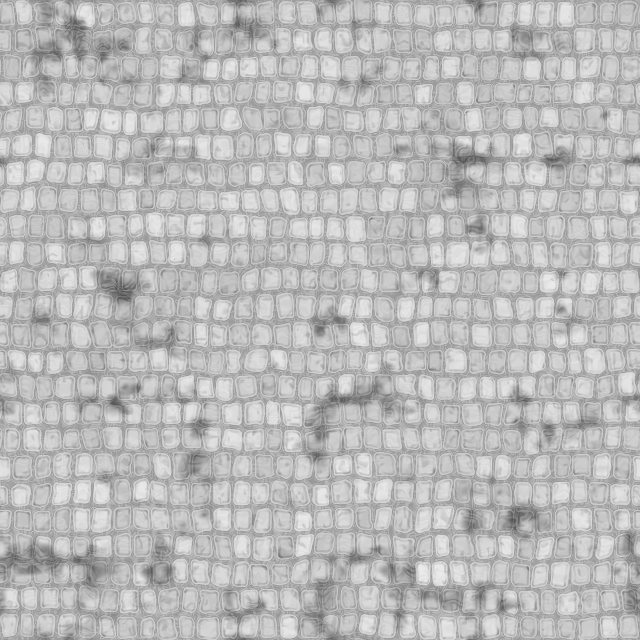
Give the GLSL for this texture, as a WebGL 1 fragment shader.

```glsl
precision highp float;
// Grey mosaic of 32 by 24 small rounded tiles in wavy, randomly shifted rows.
// Each tile is a warped rounded-box distance with a pale outline, a smudged
// rim and a wrinkled face; wrapping noise adds fibrous grout and dark stains.

uniform vec2 u_resolution;

const vec2 GRID = vec2(32.0, 24.0);
const vec2 CELL = vec2(0.75, 1.0);   // cell size in row heights
const float GROUT = 0.645;
const float OUTLINE = 0.81;
const float TAU = 6.28318;

float hash(vec2 p) {
  vec3 q = fract(p.xyx * 0.1031);
  q += dot(q, q.yzx + 33.33);
  return fract((q.x + q.y) * q.z);
}

// Value noise that wraps over the canvas; freq is the whole number of cells.
float noise(vec2 uv, vec2 freq) {
  vec2 p = uv * freq;
  vec2 i = floor(p);
  vec2 f = p - i;
  f = f * f * (3.0 - 2.0 * f);
  float a = hash(mod(i, freq));
  float b = hash(mod(i + vec2(1.0, 0.0), freq));
  float c = hash(mod(i + vec2(0.0, 1.0), freq));
  float d = hash(mod(i + 1.0, freq));
  return mix(mix(a, b, f.x), mix(c, d, f.x), f.y);
}

// Centred two-channel noise for bending coordinates.
vec2 bend(vec2 uv, vec2 freq) {
  return vec2(noise(uv, freq), noise(uv + vec2(0.37, 0.61), freq)) - 0.5;
}

float roundedBox(vec2 p, vec2 halfSize, float radius) {
  vec2 q = abs(p) - halfSize + radius;
  return length(max(q, 0.0)) + min(max(q.x, q.y), 0.0) - radius;
}

// Soft stripe around a given distance.
float band(float d, float centre, float width) {
  return 1.0 - smoothstep(0.0, width, abs(d - centre));
}

// Swirling contour lines of a noise value, from -1 to 1.
float contour(float n, float lines) {
  return cos(TAU * lines * n);
}

// Tile face: base tone, wrinkles, scattered smudges and a shaded rim.
float tileFace(vec2 uv, vec2 q, float d, float seed) {
  vec2 p = uv + seed * vec2(0.71, 0.43);
  p += bend(p, GRID * 3.0) * 0.012;
  float tone = mix(0.765, 0.89, seed);
  float wrinkle = contour(noise(p, GRID * vec2(2.0, 4.0)), 2.5);
  float smudge = smoothstep(0.66, 0.95, noise(p, GRID * vec2(4.0, 5.0)));
  float corner = smoothstep(0.03, 0.09, abs(q.x * q.y));
  float rim = band(d, -0.075, 0.075) * noise(p, GRID * 3.0);
  return tone + 0.016 * wrinkle - 0.09 * smudge - rim * (0.15 + 0.14 * corner);
}

// Grout: tangled fibres with a faint pale seam.
float groutTone(vec2 uv, float d) {
  vec2 p = uv + bend(uv, GRID * 4.0) * 0.008;
  float fibre = contour(noise(p, GRID * 5.0), 2.0);
  return GROUT + 0.045 * fibre + 0.05 * band(d, 0.07, 0.035);
}

// Sparse stains, with ragged borders.
float stainMask(vec2 uv) {
  float n = 0.65 * noise(uv, vec2(16.0)) + 0.35 * noise(uv, vec2(56.0));
  return smoothstep(0.62, 0.94, n);
}

void main() {
  vec2 uv = gl_FragCoord.xy / u_resolution;
  float pixel = GRID.y / u_resolution.y;

  // Wavy rows, each with its own shift and uneven tile widths.
  vec2 g = uv * GRID;
  g += 0.22 * bend(uv, vec2(14.0, 12.0)) + 0.16 * bend(uv, vec2(40.0, 30.0));
  float row = mod(floor(g.y), GRID.y);
  g.x += hash(vec2(row, 71.0));
  g.x += 0.3 * (noise(vec2(uv.x, (row + 0.5) / GRID.y), GRID) - 0.5);
  vec2 id = vec2(mod(floor(g.x), GRID.x), row);

  // Irregular tile outline.
  float seed = hash(id + 7.0);
  float shape = hash(id + 53.0);
  vec2 q = (fract(g) - 0.5) * CELL;
  q.x += q.y * 0.18 * (hash(id + 91.0) - 0.5);
  vec2 halfSize = vec2(0.33, 0.425) - 0.03 * vec2(shape, hash(id + 29.0));
  float d = roundedBox(q, halfSize, 0.13 + 0.07 * shape);
  d += 0.06 * (noise(uv, GRID * 4.0) - 0.5);

  // Layers: grout, face, outline.
  float inside = 1.0 - smoothstep(-0.5 * pixel, 0.5 * pixel, d);
  float grey = mix(groutTone(uv, d), tileFace(uv, q, d, seed), inside);
  grey = mix(grey, OUTLINE, 0.75 * band(d, -0.005, max(0.035, pixel)));

  // Wear: dark stains that also bring out fine scratches.
  float stain = stainMask(uv);
  vec2 scratchUv = uv + bend(uv, GRID * 2.0) * 0.02;
  float scratch = contour(noise(scratchUv, GRID * vec2(2.0, 5.0)), 2.0);
  grey *= 1.0 - stain * (0.38 + 0.1 * scratch);
  grey *= 0.98 + 0.04 * noise(uv, vec2(9.0));

  gl_FragColor = vec4(vec3(grey), 1.0);
}
```
